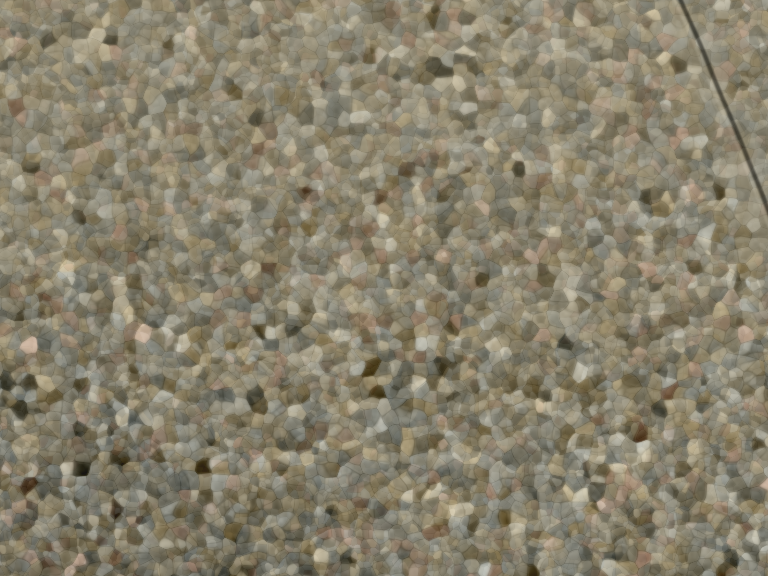
This texture is drawn by a WebGL 1 fragment shader. Its source:

```glsl
precision highp float;
// Exposed-aggregate concrete: small soft pebbles in mortar, with one dark joint at the upper right.
uniform vec2 u_resolution;

// All lengths are in units of the canvas height.
const vec3 BASE_COLOR = vec3(0.542, 0.519, 0.447);
const vec3 MORTAR_COLOR = vec3(0.575, 0.555, 0.485);
const vec3 JOINT_COLOR = vec3(0.25, 0.24, 0.20);
const vec3 OCHRE_TINT = vec3(0.050, 0.010, -0.065);
const vec3 RUST_TINT = vec3(0.065, -0.030, -0.045);
const vec3 SLATE_TINT = vec3(-0.035, 0.002, 0.045);
const float COARSE_CELLS = 46.0;    // pebbles per canvas height
const float FINE_CELLS = 76.0;
const float TONE_SPREAD = 0.235;    // brightness range between pebbles
const float EDGE_SHARPNESS = 11.0;
const float GAP_DEPTH = 0.085;      // darkening between pebbles
const float RELIEF = 0.07;          // lit and shaded sides
const float GRAIN = 0.055;
const float DARK_SHARE = 0.018;
const float PALE_SHARE = 0.030;
const vec2 LIGHT_DIR = vec2(-0.45, 0.89);
const vec2 JOINT_POINT = vec2(1.333, 0.64);
const float JOINT_SLOPE = -0.423;   // change of x with y
const float JOINT_HALF_WIDTH = 0.0042;

vec3 hash3(vec2 p) {
  vec3 q = fract(p.xyx * vec3(0.1031, 0.1030, 0.0973));
  q += dot(q, q.yxz + 33.33);
  return fract((q.xxy + q.yzz) * q.zyx);
}

float noise(vec2 p) {
  vec2 i = floor(p);
  vec2 f = fract(p);
  f = f * f * (3.0 - 2.0 * f);
  float low = mix(hash3(i).x, hash3(i + vec2(1.0, 0.0)).x, f.x);
  float high = mix(hash3(i + vec2(0.0, 1.0)).x, hash3(i + vec2(1.0)).x, f.x);
  return mix(low, high, f.y);
}

// Colour offset of a pebble from the base colour.
vec3 pebbleColor(vec2 id) {
  vec3 h = hash3(id + 71.0);
  vec3 kind = hash3(id + 193.0);
  float tone = TONE_SPREAD * (h.x + h.y - 1.0);
  tone = mix(tone, -0.34, step(kind.x, DARK_SHARE));
  tone = mix(tone, 0.25, step(1.0 - PALE_SHARE, kind.x));
  vec3 tint = mix(SLATE_TINT, OCHRE_TINT, smoothstep(0.1, 0.95, kind.y));
  tint = mix(tint, RUST_TINT, step(0.9, kind.z));
  return vec3(tone) + tint * (0.3 + 0.7 * h.z);
}

// Softly bordered cells of random tilt, each lit from the upper left.
vec3 pebbleLayer(vec2 p) {
  vec2 cell = floor(p);
  vec3 sum = vec3(0.0);
  float total = 0.0;
  float strongest = 0.0;
  for (int y = -1; y <= 1; y++) {
    for (int x = -1; x <= 1; x++) {
      vec2 id = cell + vec2(float(x), float(y));
      vec3 h = hash3(id);
      vec2 offset = p - id - 0.5 - 0.85 * (h.xy - 0.5);
      float angle = 6.2832 * h.z;
      vec2 axis = vec2(cos(angle), sin(angle));
      float along = dot(offset, axis);
      float distSq = dot(offset, offset) - 0.4 * along * along;
      float weight = exp(-EDGE_SHARPNESS * distSq) + 1e-6;
      vec3 lit = pebbleColor(id) + RELIEF * dot(offset, LIGHT_DIR);
      sum += weight * lit;
      total += weight;
      strongest = max(strongest, weight);
    }
  }
  float gap = 1.0 - strongest / total;
  return sum / total - GAP_DEPTH * smoothstep(0.2, 0.6, gap);
}

void main() {
  vec2 p = gl_FragCoord.xy / u_resolution.y;
  float right = u_resolution.x / u_resolution.y;

  // Two pebble sizes on a slightly warped plane.
  vec2 warp = vec2(noise(p * 38.0), noise(p * 38.0 + 57.0)) - 0.5;
  vec2 q = p + 0.009 * warp;
  vec3 coarse = pebbleLayer(q * COARSE_CELLS);
  vec3 fine = pebbleLayer(q * FINE_CELLS + 131.0);
  vec3 stones = mix(coarse, fine, mix(0.1, 0.55, noise(p * 27.0 + 9.0)));
  stones += GRAIN * (noise(p * 125.0) - 0.5);

  // Broad changes: paler and flatter above, darker at the lower left.
  float patches = noise(p * 3.1 + 4.0) + 0.5 * noise(p * 7.3 + 20.0) - 0.75;
  float corner = (1.0 - smoothstep(0.0, 0.9, p.x)) * (1.0 - smoothstep(0.0, 0.6, p.y));
  float exposure = 0.035 * (p.y - 0.5) + 0.035 * patches - 0.045 * corner;
  float contrast = mix(1.12, 0.84, smoothstep(0.15, 0.95, p.y));
  vec3 color = BASE_COLOR + contrast * stones + exposure;
  color += vec3(0.006, 0.0, -0.012) * (p.y - 0.5 - corner);

  // Joint with a smoother band of mortar and a pale left lip.
  float jointX = JOINT_POINT.x - 1.3333 + right + JOINT_SLOPE * (p.y - JOINT_POINT.y);
  jointX += 0.006 * (noise(vec2(p.y * 13.0, 3.0)) - 0.5);
  float side = (p.x - jointX) * inversesqrt(1.0 + JOINT_SLOPE * JOINT_SLOPE);
  float band = 1.0 - smoothstep(0.008, 0.05, abs(side + 0.008));
  color = mix(color, MORTAR_COLOR + 0.4 * stones, 0.6 * band);
  float lip = 1.0 - smoothstep(0.0, 0.006, abs(side + 0.009));
  color += 0.06 * lip;
  float groove = 1.0 - smoothstep(0.2, 1.5, abs(side) / JOINT_HALF_WIDTH);
  color = mix(color, JOINT_COLOR + 0.3 * stones, 0.85 * groove);

  gl_FragColor = vec4(clamp(color, 0.07, 0.95), 1.0);
}
```
